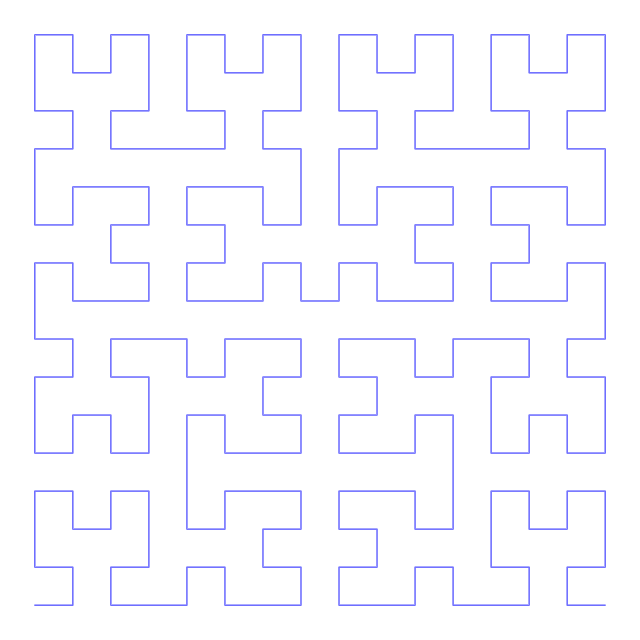
This pattern is drawn by a three.js fragment shader. Its source:

```glsl
varying vec2 vUv;

const int ORDER = 4;               // levels of the Hilbert curve
const float CELLS = 16.0;          // grid points per side, 2^ORDER
const float SPACING = 0.0594;      // distance between grid points
const float LINE_WIDTH = 0.0014;
const vec3 LINE_COLOR = vec3(0.0, 0.0, 1.0);
const vec3 PAPER_COLOR = vec3(1.0);

// Turns a quadrant of the given size into its parent's frame, or back
vec2 turnQuadrant(vec2 p, vec2 quadrant, float size) {
  if (quadrant.y > 0.5) return p;
  if (quadrant.x > 0.5) p = size - 1.0 - p;
  return p.yx;
}

// Grid point to its position along the curve
float hilbertIndex(vec2 p) {
  float index = 0.0;
  float size = 0.5 * CELLS;
  for (int level = 0; level < ORDER; level++) {
    vec2 quadrant = step(vec2(size - 0.5), p);
    float rank = 3.0 * quadrant.x + quadrant.y - 2.0 * quadrant.x * quadrant.y;
    index += size * size * rank;
    p = turnQuadrant(p - quadrant * size, quadrant, size);
    size *= 0.5;
  }
  return index;
}

// Position along the curve to its grid point
vec2 hilbertPoint(float index) {
  vec2 p = vec2(0.0);
  float size = 1.0;
  for (int level = 0; level < ORDER; level++) {
    float rank = floor(mod(index + 0.5, 4.0));
    vec2 quadrant = vec2(step(1.5, rank), step(0.5, rank) * step(rank, 2.5));
    p = turnQuadrant(p, quadrant, size) + quadrant * size;
    index = floor((index + 0.5) / 4.0);
    size *= 2.0;
  }
  return p;
}

float segmentDistance(vec2 p, vec2 a, vec2 b) {
  vec2 ab = b - a;
  float along = clamp(dot(p - a, ab) / max(dot(ab, ab), 0.5), 0.0, 1.0);
  return length(p - a - ab * along);
}

// Share of a pixel-wide window covered by the line
float lineCoverage(float dist, float pixel) {
  float halfWidth = 0.5 * LINE_WIDTH;
  float halfPixel = 0.5 * pixel;
  float overlap = min(dist + halfPixel, halfWidth) - max(dist - halfPixel, -halfWidth);
  return clamp(overlap / pixel, 0.0, 1.0);
}

void main() {
  // Grid coordinates, with the curve centred on the canvas
  vec2 grid = (vUv - 0.5) / SPACING + 0.5 * (CELLS - 1.0);
  vec2 node = clamp(floor(grid + 0.5), 0.0, CELLS - 1.0);

  // Only the links before and after the nearest node can reach this pixel
  float index = hilbertIndex(node);
  vec2 previous = hilbertPoint(max(index - 1.0, 0.0));
  vec2 next = hilbertPoint(min(index + 1.0, CELLS * CELLS - 1.0));
  float dist = SPACING * min(segmentDistance(grid, node, previous),
                             segmentDistance(grid, node, next));

  float pixel = max(fwidth(vUv.x), 0.00001);
  gl_FragColor = vec4(mix(PAPER_COLOR, LINE_COLOR, lineCoverage(dist, pixel)), 1.0);
}
```
